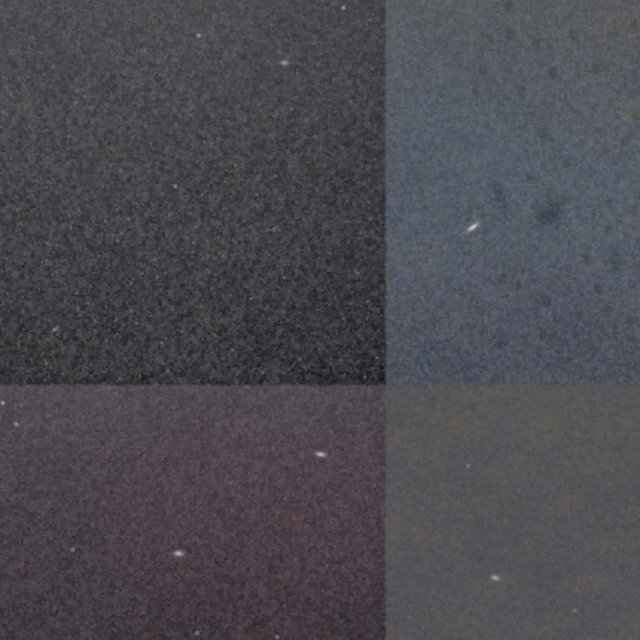
Write a three.js fragment shader that draws this texture.

```glsl
varying vec2 vUv;

vec2 hash2(vec2 p) {
  vec3 q = fract(p.xyx * vec3(0.1031, 0.1030, 0.0973));
  q += dot(q, q.yzx + 33.33);
  return fract((q.xx + q.yz) * q.zy);
}

// Nearest cell point: x = distance in cells, y = random id
vec2 cellular(vec2 p) {
  vec2 base = floor(p);
  vec2 nearest = vec2(8.0, 0.0);
  for (int j = -1; j <= 1; j++) {
    for (int i = -1; i <= 1; i++) {
      vec2 cell = base + vec2(float(i), float(j));
      float d = length(cell + hash2(cell + 17.0) - p);
      if (d < nearest.x) nearest = vec2(d, hash2(cell + 71.0).x);
    }
  }
  return nearest;
}

// Signed grain, one random tone per cell
float grain(vec2 p) {
  vec2 c = cellular(p);
  return (c.y - 0.5) * (1.0 - smoothstep(0.3, 1.0, c.x));
}

// Sparse dots of the given radius, in cells
float scatter(vec2 p, float radius, float share) {
  vec2 c = cellular(p);
  return step(1.0 - share, c.y) * (1.0 - smoothstep(radius * 0.3, radius, c.x));
}

// Soft ellipse, tilted by shear
float blob(vec2 p, vec2 size, float shear) {
  p.x -= p.y * shear;
  return exp(-dot(p / size, p / size));
}

void main() {
  vec2 uv = vUv;
  float right = smoothstep(0.599, 0.606, uv.x);
  float top = smoothstep(0.395, 0.402, uv.y);
  float upperLeft = top * (1.0 - right);
  float upperRight = top * right;
  float lowerLeft = (1.0 - top) * (1.0 - right);

  // Panel gradients
  float rise = clamp((uv.y - 0.4) / 0.6, 0.0, 1.0);
  float drop = clamp(uv.y / 0.4, 0.0, 1.0);
  vec3 charcoal = mix(vec3(0.222, 0.217, 0.235), vec3(0.305, 0.308, 0.325), pow(rise, 0.8));
  charcoal -= 0.025 * smoothstep(0.3, 0.6, uv.x);
  vec3 slate = mix(vec3(0.305, 0.320, 0.365), vec3(0.335, 0.362, 0.405), smoothstep(0.0, 0.5, rise));
  slate = mix(slate, vec3(0.350, 0.358, 0.372), smoothstep(0.55, 1.1, rise + 0.4 * (uv.x - 0.8)));
  vec3 plum = mix(vec3(0.250, 0.222, 0.250), vec3(0.322, 0.298, 0.330), drop);
  plum += vec3(0.022, -0.008, -0.004) * blob(uv - vec2(0.42, 0.19), vec2(0.25, 0.15), 0.0);
  vec3 ash = mix(vec3(0.325, 0.322, 0.342), vec3(0.338, 0.336, 0.346), drop);
  vec3 color = mix(mix(plum, ash, right), mix(charcoal, slate, right), top);

  // Faint shade along the seams of the dark panel
  color -= 0.018 * upperLeft * exp(-pow((uv.y - 0.402) / 0.012, 2.0));
  color -= 0.012 * (1.0 - right) * exp(-pow((uv.x - 0.598) / 0.015, 2.0));

  // Broad tonal drift and warm streaks
  float drift = sin(uv.x * 13.0 + sin(uv.y * 9.0)) * sin(uv.y * 17.0 + 2.0 * sin(uv.x * 7.0));
  color += 0.006 * drift;
  float streak = sin(uv.y * 70.0 + 3.0 * sin(uv.x * 11.0)) * sin(uv.x * 23.0 + uv.y * 31.0);
  color += vec3(0.020, 0.012, -0.012) * max(streak, 0.0) * right
    * mix(1.0, smoothstep(0.88, 1.0, uv.x), top);

  // Fine and coarse grain, roughest low in the dark panel
  float rough = 0.035 + 0.085 * upperLeft * (1.0 - 0.6 * rise)
    + 0.035 * upperRight * (1.0 - 0.5 * rise) + 0.045 * lowerLeft * (1.0 - 0.4 * drop);
  color += rough * (grain(uv * 210.0) + 0.7 * grain(uv * 115.0 + 40.0));
  vec2 tint = cellular(uv * 75.0 + 9.0);
  color += vec3(0.5, 0.1, -0.6) * (tint.y - 0.5) * rough * 0.3;

  // Dark smudges on the slate panel
  float pits = scatter(uv * vec2(24.0, 20.0) + 5.0, 0.25, 0.22);
  color -= 0.045 * pits * upperRight * smoothstep(0.66, 0.8, uv.x);
  color -= 0.085 * blob(uv - vec2(0.861, 0.668), vec2(0.020, 0.025), 0.2);
  color -= 0.050 * blob(uv - vec2(0.782, 0.694), vec2(0.011, 0.028), -0.2);
  color -= 0.050 * blob(uv - vec2(0.847, 0.790), vec2(0.010, 0.010), 0.0);
  color -= 0.045 * blob(uv - vec2(0.962, 0.585), vec2(0.010, 0.022), 0.0);

  // Dim warm and cool specks
  float speck = scatter(uv * 62.0 + 3.0, 0.24, 0.12);
  vec3 speckColor = mix(vec3(0.16, 0.14, 0.08), vec3(0.10, 0.13, 0.17), step(0.6, tint.y));
  color += speckColor * speck * (0.12 + 0.8 * upperLeft * (1.0 - 0.7 * rise) + 0.2 * lowerLeft);

  // Pale flecks: a thin scatter and the brightest few
  color += 0.22 * scatter(uv * 11.0 + 2.0, 0.055, 0.12) * (1.0 - 0.5 * right);
  float fleck = blob(uv - vec2(0.739, 0.645), vec2(0.005, 0.006), 0.9);
  fleck += 0.85 * blob(uv - vec2(0.501, 0.290), vec2(0.007, 0.004), -0.6);
  fleck += 0.80 * blob(uv - vec2(0.279, 0.135), vec2(0.007, 0.004), 0.0);
  fleck += 0.65 * blob(uv - vec2(0.774, 0.097), vec2(0.006, 0.004), -0.4);
  fleck += 0.60 * blob(uv - vec2(0.444, 0.902), vec2(0.006, 0.004), 0.0);
  color = mix(color, vec3(0.80, 0.81, 0.80), clamp(fleck, 0.0, 1.0));

  gl_FragColor = vec4(color, 1.0);
}
```
